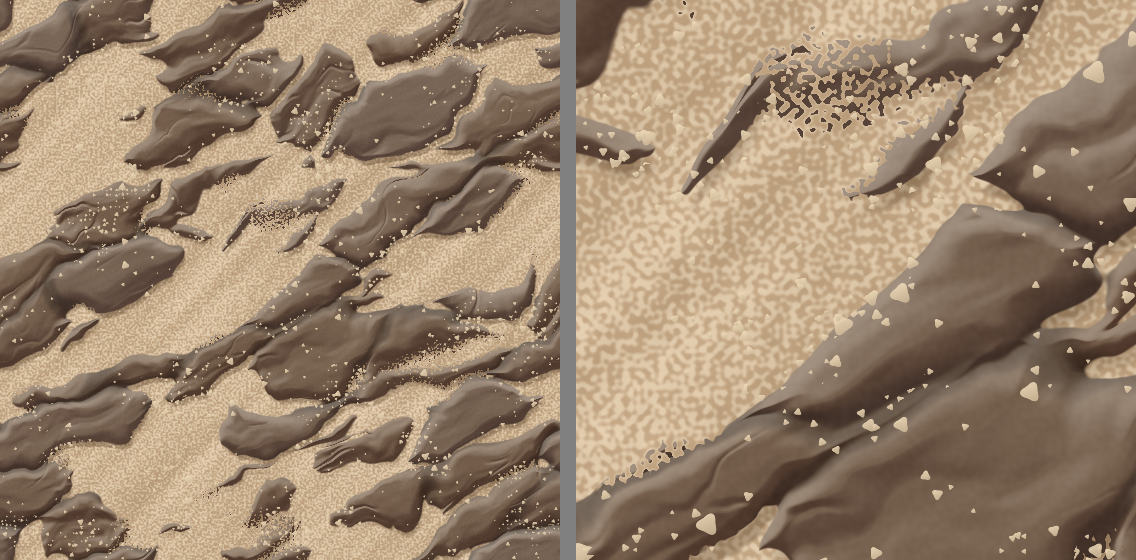
Left, the full canvas; right, a detail of the centre.
This texture is drawn by a Shadertoy shader. Its source:

```glsl
#define SAND_LEVEL 0.15
#define LIGHT_DIR vec2(-0.35, 0.94)
#define LIGHT_GAIN 0.12
#define ROCK_CELLS vec2(7.0, 6.0)
#define GRAIN_CELLS 230.0
#define ROCK_DARK vec3(0.32, 0.235, 0.19)
#define ROCK_MID vec3(0.46, 0.375, 0.305)
#define ROCK_LIGHT vec3(0.62, 0.55, 0.485)
#define SAND_DARK vec3(0.75, 0.635, 0.50)
#define SAND_LIGHT vec3(0.865, 0.78, 0.66)
#define PEBBLE vec3(0.87, 0.79, 0.66)

vec2 hash2(vec2 p) {
    vec3 q = fract(p.xyx * vec3(0.1031, 0.1030, 0.0973));
    q += dot(q, q.yzx + 33.33);
    return fract((q.xx + q.yz) * q.zy);
}

float corner(vec2 cell, vec2 offset, vec2 cells) {
    float angle = 6.2832 * hash2(mod(cell, cells) + cells * 7.3).x;
    return dot(vec2(cos(angle), sin(angle)), offset);
}

// Gradient noise that wraps after the given whole number of cells
float noise(vec2 p, vec2 cells) {
    vec2 i = floor(p * cells), f = fract(p * cells);
    vec2 u = f * f * f * (f * (f * 6.0 - 15.0) + 10.0);
    vec2 x = vec2(1, 0), y = vec2(0, 1);
    return mix(mix(corner(i, f, cells), corner(i + x, f - x, cells), u.x),
               mix(corner(i + y, f - y, cells), corner(i + 1.0, f - 1.0, cells), u.x), u.y);
}

// Whole-number shears keep slanted patterns tileable
vec2 diagonal(vec2 p) { return vec2(p.y, p.x - p.y); }
vec2 shallow(vec2 p) { return vec2(p.y, 2.0 * p.y - p.x); }

// Cellular stones: x = bulge from crevice to middle, y = random tone
vec2 stones(vec2 p) {
    vec2 q = diagonal(p) * ROCK_CELLS, cell = floor(q);
    float nearest = 9.0, second = 9.0, tone = 0.0;
    for (int j = -1; j <= 1; j++)
    for (int i = -1; i <= 1; i++) {
        vec2 c = cell + vec2(i, j);
        vec2 rnd = hash2(mod(c, ROCK_CELLS) + 31.0);
        float d = length(c + 0.1 + 0.8 * rnd - q);
        if (d < nearest) {
            second = nearest;
            nearest = d;
            tone = fract(rnd.x * 7.0 + rnd.y * 5.0);
        } else second = min(second, d);
    }
    return vec2(smoothstep(0.0, 0.35, second - nearest), tone);
}

// x = rock height above the sand, y = bulge, z = tone
vec3 rockField(vec2 p) {
    p += 0.05 * vec2(noise(p, vec2(5)), noise(p, vec2(6)));
    p += 0.022 * vec2(noise(p, vec2(15)), noise(p, vec2(17)));
    p += 0.005 * vec2(noise(p, vec2(43)), noise(p, vec2(47)));
    vec2 d = diagonal(p), s = shallow(p), stone = stones(p);
    float mass = noise(d, vec2(4)) + 0.5 * noise(s, vec2(7));
    float strata = 0.07 * noise(s, vec2(16, 20)) + 0.03 * noise(d, vec2(44));
    float crack = smoothstep(0.07, 0.0, abs(noise(d, vec2(11, 13))));
    crack *= smoothstep(0.0, 0.25, noise(p, vec2(9)));
    float bump = stone.x * (0.3 + 0.4 * (stone.y - 0.5));
    return vec3(mass + bump + strata - 0.05 * crack - SAND_LEVEL, stone);
}

// Scattered round grains: x = coverage, y = shading
vec2 pebbles(vec2 p, float cells, float amount) {
    vec2 cell = floor(p * cells), id = mod(cell, cells);
    vec2 rnd = hash2(id + cells), size = hash2(id + cells + 57.0);
    float cluster = smoothstep(-0.1, 0.4, noise((cell + 0.5) / cells, vec2(8)));
    float present = step(size.y, amount * (0.08 + cluster));
    float radius = mix(0.14, 0.32, size.x * size.x);
    vec2 v = fract(p * cells) - mix(vec2(0.34), vec2(0.66), rnd);
    float r = length(v) * (1.0 + 0.2 * sin(3.0 * atan(v.y, v.x) + 6.0 * rnd.x));
    float aa = cells / iResolution.y;
    float cover = present * smoothstep(radius + 0.5 * aa, radius - 0.5 * aa, r);
    return vec2(cover, dot(v, LIGHT_DIR) / radius);
}

void mainImage(out vec4 fragColor, in vec2 fragCoord) {
    vec2 p = fragCoord / iResolution.xy;
    float e = 0.002;
    vec3 rock = rockField(p);
    float h = rock.x;
    vec2 slope = vec2(rockField(p + vec2(e, 0)).x, rockField(p + vec2(0, e)).x) - h;
    slope /= e;

    // Sand with fine grain, wind streaks and contact shadow
    float grain = noise(p, vec2(GRAIN_CELLS));
    float streak = noise(diagonal(p), vec2(3, 22)) + 0.6 * noise(diagonal(p), vec2(5, 9));
    vec3 sand = mix(SAND_DARK, SAND_LIGHT, smoothstep(-0.3, 0.35, grain + 0.22 * streak));
    sand += 0.05 * streak + 0.03 * noise(p, vec2(70));
    float above = rockField(p + 0.011 * LIGHT_DIR).x;
    sand *= 1.0 - vec3(0.22, 0.25, 0.28) * smoothstep(-0.02, 0.12, above);

    // Rock lit from above, rounded off steeply at its rim
    float rim = 0.15 / pow(max(h, 0.0) + 0.15, 2.0);
    float light = -LIGHT_GAIN * rim * dot(slope, LIGHT_DIR);
    light /= 1.0 + abs(light);
    vec3 stone = mix(ROCK_MID, ROCK_DARK, smoothstep(0.0, 0.8, -light));
    stone = mix(stone, ROCK_LIGHT, smoothstep(0.1, 0.9, light));
    stone *= mix(0.76, 1.0, smoothstep(0.0, 0.5, rock.y));
    stone += (rock.z - 0.5) * vec3(0.03, 0.045, 0.06);
    stone += 0.03 * noise(shallow(p), vec2(30, 36)) + 0.02 * grain;

    // Crisp outline, broken by blown sand in places
    float dust = smoothstep(0.05, 0.4, noise(p, vec2(7)));
    float width = 0.8 * length(slope) / iResolution.y + 0.004;
    float mask = smoothstep(-width, width, h + 0.3 * dust * grain);
    vec3 color = mix(sand, stone, mask);

    // Pebbles gather along the rims
    float edge = exp(-30.0 * h * h);
    for (int k = 0; k < 3; k++) {
        vec2 grit = pebbles(p, 52.0 + 41.0 * float(k), 0.08 + 0.3 * edge);
        color = mix(color, PEBBLE + 0.06 * grit.y, 0.9 * grit.x);
    }
    fragColor = vec4(clamp(color, 0.0, 1.0), 1.0);
}
```
